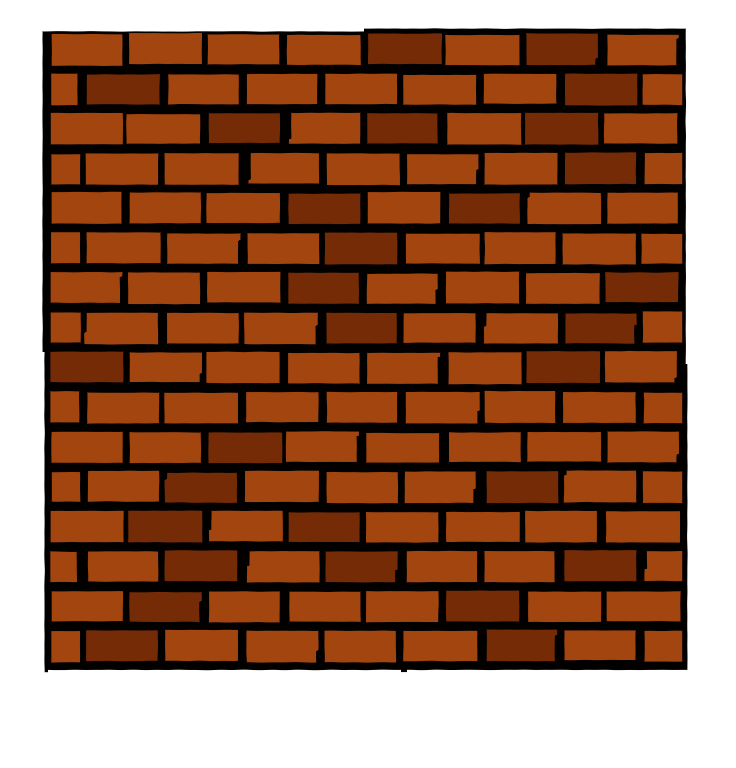
This texture is drawn by a Shadertoy shader. Its source:

```glsl
// A flat running-bond brick wall, 16 courses of 8 bricks, on a white sheet.
// Space is scaled so one course is one unit high; each brick is a box distance
// with hashed offsets, chipped ends and a slightly wavering outline.

const float COURSE = 0.0518;              // course height / canvas height
const vec2 ORIGIN = vec2(0.0595, 0.1329); // lower left corner of the bond
const float COURSES = 16.0;
const float BRICK_PITCH = 2.0;            // brick spacing in courses
const float BOND_SHIFT = 0.94;            // offset of alternate courses
const vec2 BRICK_HALF = vec2(0.905, 0.385);

const vec3 PAPER = vec3(1.0);
const vec3 MORTAR = vec3(0.01, 0.0, 0.0);
const vec3 CLAY = vec3(0.64, 0.27, 0.06);
const vec3 BURNT_CLAY = vec3(0.46, 0.17, 0.02);

vec2 hash2(vec2 p) {
    vec3 a = fract(p.xyx * vec3(0.1031, 0.1030, 0.0973));
    a += dot(a, a.yzx + 33.33);
    return fract((a.xx + a.yz) * a.zy);
}

float cornerSlope(vec2 cell, vec2 corner, vec2 f) {
    return dot(hash2(cell + corner) * 2.0 - 1.0, f - corner);
}

float gradientNoise(vec2 p) {
    vec2 i = floor(p), f = fract(p);
    vec2 u = f * f * f * (f * (f * 6.0 - 15.0) + 10.0);
    vec2 e = vec2(0.0, 1.0);
    return mix(mix(cornerSlope(i, e.xx, f), cornerSlope(i, e.yx, f), u.x),
               mix(cornerSlope(i, e.xy, f), cornerSlope(i, e.yy, f), u.x), u.y);
}

// Signed distance to an axis-aligned box given by two corners
float boxDistance(vec2 p, vec2 lo, vec2 hi) {
    vec2 d = max(lo - p, p - hi);
    return max(d.x, d.y);
}

float coverage(float d, float pixel) {
    return clamp(0.5 - d / pixel, 0.0, 1.0);
}

// Burnt bricks are low hash values that also undercut both neighbours,
// so two never touch within a course
float isBurnt(vec2 id, float threshold) {
    vec2 side = vec2(1.0, 0.0);
    float h = hash2(id + 7.0).x;
    float neighbours = min(hash2(id + 7.0 - side).x, hash2(id + 7.0 + side).x);
    return step(h, min(threshold, neighbours));
}

// Distance to one brick; p is relative to the centre of its cell
float brickDistance(vec2 p, vec2 id, float pixel) {
    vec2 shift = (hash2(id + 31.0) - 0.5) * vec2(0.09, 0.04);
    vec2 size = BRICK_HALF + (hash2(id + 53.0) - 0.5) * vec2(0.05, 0.03);
    p -= shift;

    // A few ends lose a thin sliver above or below a random level
    vec2 wear = hash2(id + 71.0);
    float endSide = wear.y < 0.5 ? -1.0 : 1.0;
    float level = (fract(wear.y * 17.0) - 0.5) * 0.6;
    float chip = step(wear.x, 0.22) * 0.06
               * coverage((p.y - level) * endSide, pixel)
               * step(0.0, p.x * endSide);
    size.x -= chip;
    return boxDistance(p, -size, size);
}

// The dark slab behind the bricks, its border drawn in uneven strokes
float slabDistance(vec2 p) {
    vec2 lo = vec2(-0.03, -0.10), hi = vec2(16.09, 15.95);
    lo.x -= 0.05 * step(7.9, p.y);
    hi.x += 0.04 * step(p.y, 7.6);
    hi.y += 0.07 * step(8.0, p.x);
    lo.y -= 0.06 * step(mod(p.x + 0.08, 9.02), 0.13);
    return boxDistance(p, lo, hi);
}

void mainImage(out vec4 fragColor, in vec2 fragCoord) {
    vec2 p = (fragCoord / iResolution.y - ORIGIN) / COURSE;
    float pixel = 1.0 / (iResolution.y * COURSE);

    // Locate the brick cell, counting courses from the bottom
    float row = floor(p.y);
    float shift = BOND_SHIFT * (1.0 - mod(row, 2.0));
    vec2 id = vec2(floor((p.x - shift) / BRICK_PITCH), row);
    vec2 centre = vec2((id.x + 0.5) * BRICK_PITCH + shift, row + 0.5);

    // Brick, cut off at the ends of the wall
    float waver = 0.016 * gradientNoise(p * 2.3);
    float brick = brickDistance(p - centre, id, pixel) + waver;
    float endJitter = 0.05 * (hash2(vec2(row, 91.0)).x - 0.5);
    float field = boxDistance(p, vec2(0.13 + endJitter, 0.0), vec2(16.0, COURSES));
    brick = max(brick, field);

    // Only whole bricks may be burnt
    float whole = step(abs(centre.x - 8.0), 7.3);
    vec3 clay = mix(CLAY, BURNT_CLAY, whole * isBurnt(id, 0.35));

    vec3 color = mix(PAPER, MORTAR, coverage(slabDistance(p) + waver, pixel));
    color = mix(color, clay, coverage(brick, pixel));
    fragColor = vec4(color, 1.0);
}
```
